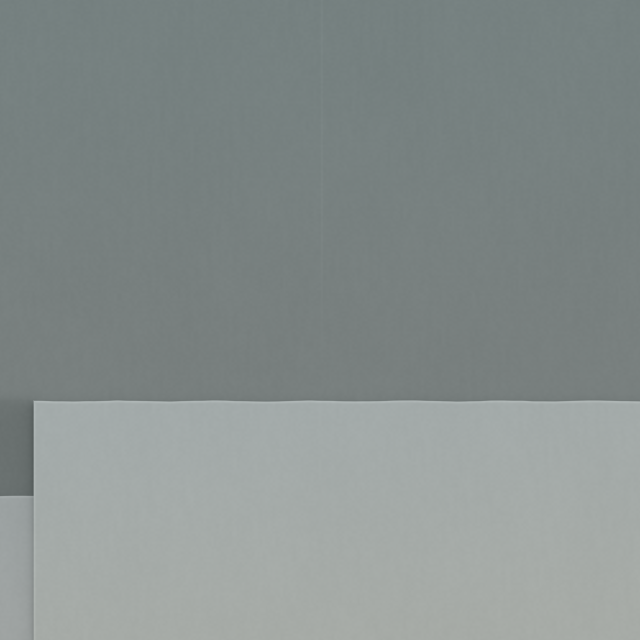
Reproduce this background procedurally as a three.js fragment shader.

```glsl
// Two pale matte panels standing in front of a grey-green wall.
// Panels are soft-edged boxes with rim light and contact shadow;
// layered value noise adds a faint woven grain to every surface.

varying vec2 vUv;

const vec3 WALL_TOP = vec3(0.462, 0.505, 0.503);
const vec3 WALL_LOW = vec3(0.472, 0.500, 0.496);
const vec3 PANEL_TOP = vec3(0.638, 0.668, 0.666);
const vec3 PANEL_LOW = vec3(0.652, 0.670, 0.652);
const vec3 SIDE_TOP = vec3(0.615, 0.640, 0.640);
const vec3 SIDE_LOW = vec3(0.632, 0.650, 0.645);

const vec2 PANEL_CORNER = vec2(0.0525, 0.3735); // upper left of main panel
const float SIDE_HEIGHT = 0.2250;               // top of the left panel
const float SEAM_X = 0.503;
const float EDGE_SOFTNESS = 0.0012;
const float RIM_WIDTH = 0.0022;
const float RIM_LIGHT = 0.045;
const float SHADOW_WIDTH = 0.022;
const float GRAIN = 0.016;
const float MOTTLE = 0.012;

float hash(vec2 p) {
  return fract(sin(dot(p, vec2(127.1, 311.7))) * 43758.5453);
}

float valueNoise(vec2 p) {
  vec2 cell = floor(p);
  vec2 f = fract(p);
  f = f * f * (3.0 - 2.0 * f);
  float low = mix(hash(cell), hash(cell + vec2(1.0, 0.0)), f.x);
  float high = mix(hash(cell + vec2(0.0, 1.0)), hash(cell + vec2(1.0)), f.x);
  return mix(low, high, f.y);
}

// Fine grain and broad mottling, centred on zero
float surfaceTexture(vec2 p) {
  float fine = valueNoise(p * 250.0) - 0.5;
  float weave = valueNoise(p * vec2(150.0, 45.0)) - 0.5;
  float broad = valueNoise(p * vec2(14.0, 9.0)) - 0.5;
  return GRAIN * (0.6 * fine + 0.4 * weave) + MOTTLE * 0.5 * broad;
}

// Coverage of the region where the signed distance d is positive
float cover(float d) {
  return smoothstep(-EDGE_SOFTNESS, EDGE_SOFTNESS, d);
}

// Narrow glow just inside an edge
float rim(float d) {
  return exp(-pow((d - 0.6 * RIM_WIDTH) / RIM_WIDTH, 2.0));
}

void main() {
  vec2 p = vUv;

  // Slightly uneven cut along the top edges
  float waver = 0.0007 * sin(p.x * 42.0) + 0.0006 * (valueNoise(vec2(p.x * 60.0, 3.0)) - 0.5);
  float insideX = p.x - PANEL_CORNER.x;
  float insideY = PANEL_CORNER.y + waver - p.y;
  float sideY = SIDE_HEIGHT + 0.5 * waver - p.y;

  // Wall with a faint vertical seam
  vec3 color = mix(WALL_LOW, WALL_TOP, smoothstep(0.35, 1.0, p.y));
  float seam = exp(-pow((p.x - SEAM_X) / 0.0018, 2.0));
  color += 0.014 * seam * smoothstep(0.38, 0.65, p.y);

  // Shade above the main panel and in the recess beside it
  color -= 0.025 * exp(-max(-insideY, 0.0) / 0.006);
  float recess = smoothstep(0.40, 0.34, p.y) * smoothstep(0.08, 0.04, p.x);
  color -= 0.025 * recess;
  color -= 0.020 * exp(-max(-sideY, 0.0) / 0.006) * recess;

  // Left panel
  vec3 side = mix(SIDE_LOW, SIDE_TOP, clamp(p.y / SIDE_HEIGHT, 0.0, 1.0));
  side += RIM_LIGHT * 0.7 * rim(sideY);
  color = mix(color, side, cover(sideY));

  // Shadow cast leftward by the main panel
  float gap = max(-insideX, 0.0);
  float beside = smoothstep(-0.004, 0.012, insideY);
  color -= beside * (0.035 * exp(-gap / SHADOW_WIDTH) + 0.080 * exp(-gap / 0.004));

  // Main panel, warmer toward the lower right
  float warmth = clamp(1.0 - p.y / PANEL_CORNER.y + 0.25 * (p.x - 0.5), 0.0, 1.0);
  vec3 panel = mix(PANEL_TOP, PANEL_LOW, warmth);
  panel += RIM_LIGHT * max(rim(insideY), 0.7 * rim(insideX));
  color = mix(color, panel, cover(min(insideX, insideY)));

  color += surfaceTexture(p);
  gl_FragColor = vec4(color, 1.0);
}
```
